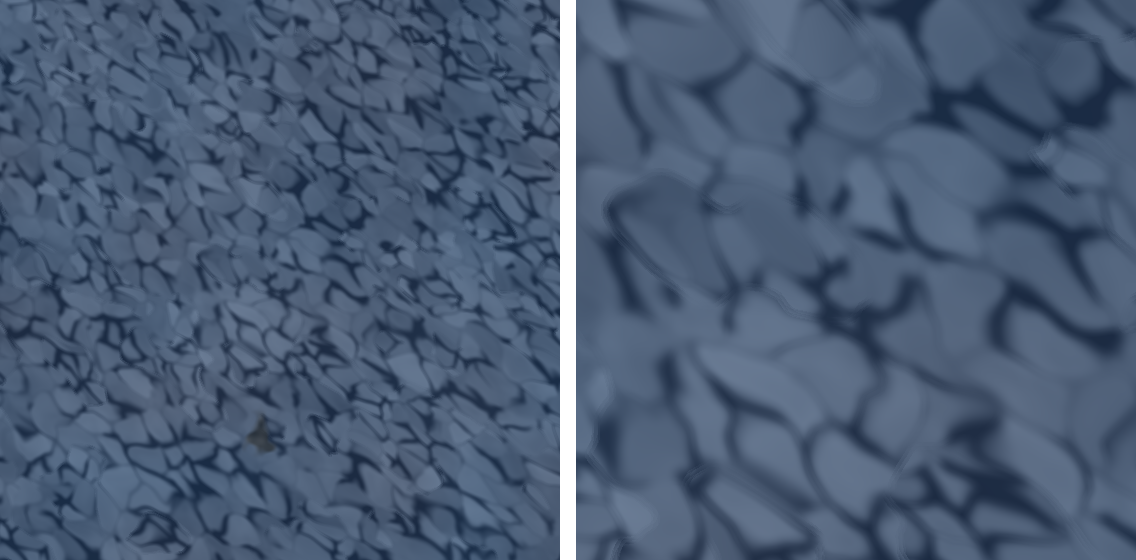
Left: the whole. Right: its middle third, enlarged.
This texture is drawn by a Shadertoy shader. Its source:

```glsl
// Blue-grey gravel seen at a slant: soft, packed pebbles leaning down to the right.
// Rounded Voronoi cells are stretched along one axis, warped by noise and shaded
// from their borders; uneven gaps make dark pockets, and a few taps soften it all.

float hash(vec2 p) {
    return fract(sin(dot(p, vec2(127.1, 311.7))) * 43758.5453);
}

vec2 hash2(vec2 p) {
    return vec2(hash(p), hash(p + 57.3));
}

float noise(vec2 p) {
    vec2 cell = floor(p), f = fract(p);
    f = f * f * (3.0 - 2.0 * f);
    return mix(mix(hash(cell), hash(cell + vec2(1, 0)), f.x),
               mix(hash(cell + vec2(0, 1)), hash(cell + vec2(1, 1)), f.x), f.y);
}

// x: rounded distance to the stone border, y: random value of the stone
vec2 pebbles(vec2 p) {
    vec2 cell = floor(p), f = fract(p);
    vec2 nearest = vec2(0), nearestCell = vec2(0);
    float best = 9.0;
    for (int j = -1; j <= 1; j++)
    for (int i = -1; i <= 1; i++) {
        vec2 o = vec2(i, j);
        vec2 r = o + hash2(cell + o) - f;
        if (dot(r, r) < best) {
            best = dot(r, r);
            nearest = r;
            nearestCell = o;
        }
    }
    // Smooth minimum over all bisectors rounds the corners
    float sum = 0.0;
    for (int j = -2; j <= 2; j++)
    for (int i = -2; i <= 2; i++) {
        vec2 o = nearestCell + vec2(i, j);
        vec2 r = o + hash2(cell + o) - f;
        vec2 across = r - nearest;
        if (dot(across, across) > 0.0001)
            sum += exp(-13.0 * dot(0.5 * (r + nearest), normalize(across)));
    }
    return vec2(-log(sum) / 13.0, hash(cell + nearestCell + 19.7));
}

// Brightness of the gravel, 0 in the deepest gaps and about 1 on pale stones
float gravel(vec2 uv) {
    // Perspective: stones shrink towards the top
    vec2 ground = vec2((uv.x - 0.5) * mix(19.0, 26.0, uv.y),
                       19.0 * uv.y + 3.5 * uv.y * uv.y);

    // Lean and stretch the stones, then make their outlines irregular
    vec2 along = vec2(cos(0.72), -sin(0.72));
    vec2 p = vec2(dot(ground, along) * 0.78, dot(ground, along.yx * vec2(-1, 1)) * 1.3);
    p += 0.6 * (vec2(noise(p * 1.2 + 3.0), noise(p * 1.2 + 41.0)) - 0.5);
    p += 0.12 * (vec2(noise(p * 4.0 + 9.0), noise(p * 4.0 + 77.0)) - 0.5);

    // Patches of smaller stones lie between the large ones
    float small = step(0.62, noise(p * 0.7 + 60.0));
    vec2 stone = pebbles(p * mix(1.0, 1.45, small) + 30.0 + 53.0 * small);

    // Gaps vary in depth and width, so that some stones merge
    float open = smoothstep(0.2, 0.85, noise(p * 1.9 + 12.0));
    float gap = 1.0 - smoothstep(-0.1, 0.08 + 0.16 * open, stone.x);
    float tone = mix(0.78, 0.63 + 0.34 * stone.y, smoothstep(-0.02, 0.1, stone.x));
    tone -= gap * mix(0.12, 1.15, open);

    // Mottled stone faces
    tone += 0.16 * (noise(p * 1.5 + 5.0) - 0.5) + 0.08 * (noise(p * 3.5 + 25.0) - 0.5);
    return clamp(tone, 0.0, 1.1);
}

void mainImage(out vec4 fragColor, in vec2 fragCoord) {
    vec2 uv = fragCoord / iResolution.xy;

    // Soft focus: average a small ring of taps
    float tone = 0.0;
    for (int i = 0; i < 6; i++) {
        float angle = 1.0472 * float(i);
        tone += gravel(uv + 0.0026 * vec2(cos(angle), sin(angle))) / 6.0;
    }

    // Broad light and shade across the ground
    tone += 0.16 * (noise(uv * 5.0) - 0.5) + 0.14 * (noise(uv * 11.0 + 31.0) - 0.5);
    tone = clamp(tone, 0.0, 1.15);

    vec3 color = mix(vec3(0.105, 0.17, 0.265), vec3(0.37, 0.445, 0.545), tone);
    color += vec3(-0.01, 0.003, 0.01) * (noise(uv * 7.0 + 20.0) * 2.0 - 1.0);

    // One dark, earthy speck
    float spot = length((uv - vec2(0.465, 0.22)) * vec2(1.2, 0.8));
    spot += 0.03 * (noise(uv * 60.0) - 0.5);
    vec3 earth = mix(vec3(0.13, 0.16, 0.19), vec3(0.28, 0.3, 0.32), noise(uv * 75.0 + 8.0));
    color = mix(color, earth, 0.85 * (1.0 - smoothstep(0.014, 0.038, spot)));

    fragColor = vec4(color, 1.0);
}
```
